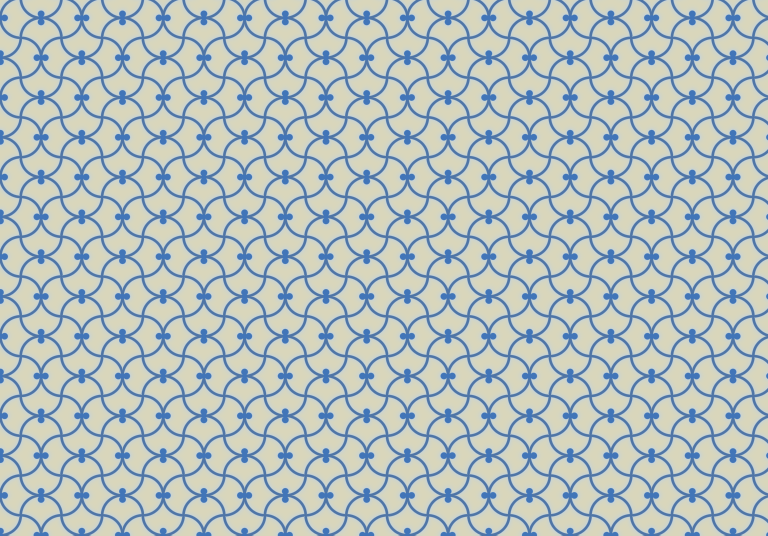
A WebGL 2 fragment shader for this pattern:

```glsl
#version 300 es
precision highp float;
// Blue lattice of interlaced semicircle waves, clasped by small knots, on a beige ground.

uniform vec2 u_resolution;
out vec4 fragColor;

// Layout, in repeats across and down the canvas
const vec2 REPEATS = vec2(18.87, 13.47);
const vec2 FIRST_KNOT = vec2(0.01, 0.45);

// Sizes, in units of one cell
const float ARC_RADIUS = 0.5;
const float LINE_HALF_WIDTH = 0.033;
const float BEAD_RADIUS = 0.083;
const float BEAD_OFFSET = 0.102;
const float CLASP_RADIUS = 0.068;
const float HAZE_REACH = 0.055;

// Colours
const vec3 GROUND = vec3(0.853, 0.840, 0.730);
const vec3 HAZE = vec3(0.770, 0.825, 0.850);
const vec3 LINE = vec3(0.310, 0.460, 0.650);
const vec3 KNOT = vec3(0.255, 0.460, 0.720);

float ringDistance(vec2 p, vec2 center) {
    return abs(length(p - center) - ARC_RADIUS);
}

// Own arcs touch at the knot; the neighbour's arc crosses at the cell corner.
float latticeDistance(vec2 p) {
    float own = ringDistance(p, vec2(0.5, 0.0));
    float neighbour = ringDistance(p, vec2(1.0, 0.5));
    return min(own, neighbour) - LINE_HALF_WIDTH;
}

// Two beads joined by a narrower clasp
float knotDistance(vec2 p) {
    float bead = length(p - vec2(BEAD_OFFSET, 0.0)) - BEAD_RADIUS;
    return min(bead, length(p) - CLASP_RADIUS);
}

float coverage(float d, float pixel) {
    return 1.0 - smoothstep(-0.7 * pixel, 0.7 * pixel, d);
}

void main() {
    vec2 uv = gl_FragCoord.xy / u_resolution;
    vec2 grid = vec2(uv.x, 1.0 - uv.y) * REPEATS - FIRST_KNOT;
    float pixel = REPEATS.y / u_resolution.y;

    // Cells centred on knots, turned a quarter on alternate squares
    vec2 cell = floor(grid + 0.5);
    vec2 p = abs(grid - cell);
    bool turned = mod(cell.x + cell.y, 2.0) > 0.5;
    p = turned ? p.yx : p;

    float lattice = latticeDistance(p);
    float knot = knotDistance(p);

    // Soft bluish haze beside the strokes, then lines, then knots
    float haze = exp(-max(min(lattice, knot), 0.0) / HAZE_REACH);
    vec3 color = mix(GROUND, HAZE, haze);
    color = mix(color, LINE, coverage(lattice, pixel));
    color = mix(color, KNOT, coverage(knot, pixel));
    fragColor = vec4(color, 1.0);
}
```
